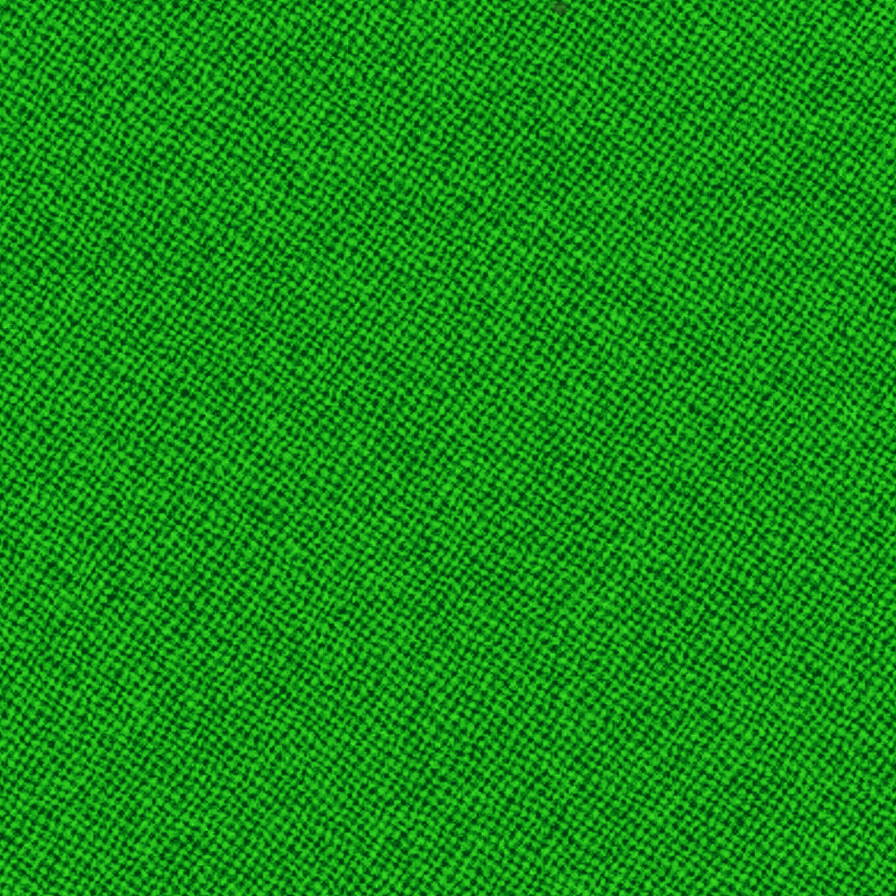
This texture is drawn by a Shadertoy shader. Its source:

```glsl
#define THREADS 91.0      // threads per canvas width
#define TILT 0.60         // weave angle in radians
#define WOBBLE 0.58       // irregularity of the threads, in stitches
#define CONTRAST 0.27     // relief of the stitches
#define GRAIN 0.66        // strength of the fibre noise
#define GRAIN_SCALE 390.0 // fibre cells per canvas width
#define STITCH_VARIATION 0.22
#define SHADOW vec3(0.00, 0.25, 0.05)
#define BODY vec3(0.04, 0.55, 0.07)
#define LIGHT vec3(0.20, 0.82, 0.13)
#define STAIN vec3(0.19, 0.28, 0.13)

const float PI = 3.14159265;

float hash(vec2 p) {
    vec3 h = fract(p.xyx * 0.1031);
    h += dot(h, h.yzx + 33.33);
    return fract((h.x + h.y) * h.z);
}

float valueNoise(vec2 p) {
    vec2 cell = floor(p), f = fract(p);
    f = f * f * (3.0 - 2.0 * f);
    float low = mix(hash(cell), hash(cell + vec2(1, 0)), f.x);
    float high = mix(hash(cell + vec2(0, 1)), hash(cell + vec2(1, 1)), f.x);
    return mix(low, high, f.y);
}

vec2 noiseOffset(vec2 p) {
    return vec2(valueNoise(p + 211.0), valueNoise(p + 467.0)) - 0.5;
}

// Height of a plain weave: round stitches on integer points, pits between them
float weaveHeight(vec2 q) {
    float over = cos(PI * q.x) * cos(PI * q.y);
    float stretch = 0.22 * over;
    vec2 wave = cos(2.0 * PI * q);
    return wave.x * (1.0 + stretch) + wave.y * (1.0 - stretch);
}

vec3 clothColor(float tone) {
    vec3 dark = mix(SHADOW, BODY, clamp(tone * 2.0, 0.0, 1.0));
    return mix(dark, LIGHT, clamp(tone * 2.0 - 1.0, 0.0, 1.2));
}

void mainImage(out vec4 fragColor, in vec2 fragCoord) {
    vec2 p = fragCoord / iResolution.y;

    // Tilted thread coordinates, bent slowly and jittered per stitch
    float c = cos(TILT), s = sin(TILT);
    vec2 q = vec2(c * p.x - s * p.y, s * p.x + c * p.y) * THREADS;
    q += noiseOffset(p * 7.0) * 0.9;
    q += noiseOffset(q * 0.6 + 300.0) * WOBBLE;

    // Stitches with uneven brightness
    float tone = 0.54 + CONTRAST * weaveHeight(q);
    tone += (valueNoise(q * 1.1 + 500.0) - 0.5) * STITCH_VARIATION;

    // Fibre grain, flattened stitch tops and sparse bright flecks
    float grain = valueNoise(p * GRAIN_SCALE);
    tone += (grain - 0.5) * GRAIN;
    tone -= 0.5 * max(tone - 0.80, 0.0);
    tone += 0.25 * smoothstep(0.86, 1.0, valueNoise(p * GRAIN_SCALE * 0.8 + 70.0));
    vec3 color = clothColor(tone);

    // Small worn spot near the top edge
    vec2 spot = (p - vec2(0.625, 0.991)) / vec2(0.014, 0.010);
    float wear = 1.0 - smoothstep(0.2, 1.0, length(spot) + 0.5 * (grain - 0.5));
    color = mix(color, STAIN, 0.65 * wear);

    fragColor = vec4(color, 1.0);
}
```
